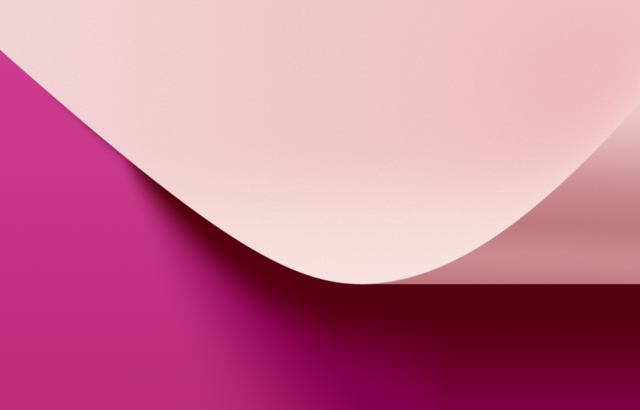
A Shadertoy shader for this background:

```glsl
// A pale pink paper sheet bends over a magenta ground and casts a soft shadow.
// Its edge is two hyperbola arms joined at the lowest point; the ground, the
// rolled underside and the sheet are shaded by gradients and layered over it.

const float ASPECT = 1.561;               // design width over height
const vec2  FOLD = vec2(0.878, 0.307);    // lowest point of the sheet
const vec2  ARM_LEFT = vec2(0.3205, 0.948);  // roundness, final slope
const vec2  ARM_RIGHT = vec2(1.276, 1.687);
const vec2  SHADOW_POINT = vec2(0.366, 0.563);
const vec2  SHADOW_NORMAL = vec2(0.767, 0.642);
const vec2  BLUSH_CENTER = vec2(1.46, 0.80);
const float GRAIN_CELLS = 150.0;
const float GRAIN_STRENGTH = 0.016;

const vec3 MAGENTA_HIGH = vec3(0.80, 0.235, 0.56);
const vec3 MAGENTA_LOW = vec3(0.73, 0.175, 0.48);
const vec3 PLUM = vec3(0.52, 0.0, 0.30);
const vec3 MAROON = vec3(0.335, 0.0, 0.065);
const vec3 ROSE = vec3(0.935, 0.785, 0.785);
const vec3 PALE = vec3(0.945, 0.825, 0.835);
const vec3 CREAM = vec3(0.972, 0.88, 0.877);
const vec3 BLUSH = vec3(0.945, 0.71, 0.735);
const vec3 CURL_DARK = vec3(0.75, 0.475, 0.495);
const vec3 CURL_LIGHT = vec3(0.94, 0.79, 0.80);

vec2 hash2(vec2 cell) {
    vec2 q = vec2(dot(cell, vec2(127.1, 311.7)), dot(cell, vec2(269.5, 183.3)));
    return fract(sin(q) * 43758.5);
}

// Distance to the nearest scattered point
float cellular(vec2 p) {
    vec2 cell = floor(p), local = fract(p);
    float nearest = 2.0;
    for (int j = -1; j <= 1; j++)
        for (int i = -1; i <= 1; i++) {
            vec2 offset = vec2(i, j);
            nearest = min(nearest, length(offset + hash2(cell + offset) - local));
        }
    return nearest;
}

// Height of the sheet edge (x) and its slope (y)
vec2 sheetEdge(float x) {
    float t = x - FOLD.x;
    vec2 arm = t < 0.0 ? ARM_LEFT : ARM_RIGHT;
    float root = length(vec2(arm.x, arm.y * t));
    return vec2(FOLD.y + root - arm.x, arm.y * arm.y * t / root);
}

// Lit ground, penumbra widening away from the sheet, then the deep shadow
vec3 groundColor(vec2 p, float edgeY) {
    vec3 lit = mix(MAGENTA_LOW, MAGENTA_HIGH, smoothstep(-0.1, 0.95, p.y));
    float top = p.x < FOLD.x ? edgeY : FOLD.y;
    float depth = max(top - p.y, 0.0);

    float reach = depth * (1.0 + 2.6 * max(1.1 - p.x, 0.0));
    vec3 shade = mix(MAROON, PLUM, smoothstep(0.05, 0.39, reach));

    float width = max(0.22 - 0.32 * p.y, 0.02);
    float side = dot(p - SHADOW_POINT, SHADOW_NORMAL);
    float shadow = smoothstep(-1.25 * width, 0.35 * width, side);
    float contact = 0.55 * exp(-depth / 0.009) * smoothstep(0.05, 0.35, p.x);
    return mix(lit, shade, max(shadow, contact));
}

// Rolled underside, with a faint band of bounced light
vec3 curlColor(vec2 p) {
    float y = p.y + 0.03 * (p.x - ASPECT);
    vec3 color = mix(CURL_DARK, CURL_LIGHT, smoothstep(0.43, 0.77, y));
    float bounce = (y - 0.365) / 0.045;
    return mix(color, CURL_LIGHT, 0.22 * exp(-bounce * bounce));
}

// Front of the sheet, brightest where it turns toward the light
vec3 sheetColor(vec2 p, float inside) {
    vec3 color = mix(PALE, ROSE, smoothstep(0.0, 0.85, p.x));
    vec2 spread = (p - BLUSH_CENTER) / vec2(0.36, 0.30);
    color = mix(color, BLUSH, 0.75 * exp(-dot(spread, spread)));
    color = mix(color, CREAM, smoothstep(0.68, 0.33, p.y));
    float rim = exp(-max(inside, 0.0) / 0.05) * smoothstep(0.9, 1.3, p.x);
    return mix(color, CREAM, 0.45 * rim);
}

void mainImage(out vec4 fragColor, in vec2 fragCoord) {
    vec2 p = fragCoord / iResolution.xy * vec2(ASPECT, 1.0);
    float pixel = 1.0 / iResolution.y;
    vec2 edge = sheetEdge(p.x);
    float inside = (p.y - edge.x) / length(vec2(1.0, edge.y));

    // Layers from back to front
    vec3 color = groundColor(p, edge.x);
    float curl = smoothstep(-pixel, pixel, p.y - FOLD.y) * step(FOLD.x, p.x);
    color = mix(color, curlColor(p), curl);
    float sheet = smoothstep(-pixel, pixel, inside);
    color = mix(color, sheetColor(p, inside), sheet);

    // Paper fibre
    float grain = cellular(p * GRAIN_CELLS) - 0.45;
    color *= 1.0 + GRAIN_STRENGTH * grain;
    fragColor = vec4(clamp(color, 0.0, 1.0), 1.0);
}
```
